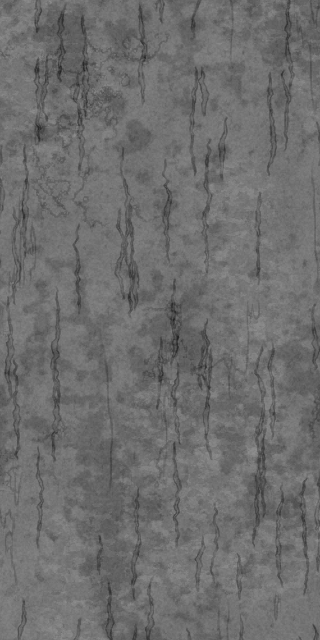
This texture is drawn by a WebGL 2 fragment shader. Its source:

```glsl
#version 300 es
precision highp float;
// Weathered grey stone: ragged dark and light patches from layered noise,
// with pale flecks, fine grain, thin upright veins and tapered cracks
// that are scattered one per cell over several grids.

uniform vec2 u_resolution;
out vec4 fragColor;

const float DARK_TONE = 0.388;
const float LIGHT_TONE = 0.461;
const float PATCH_EDGE = 0.13;
const float MOTTLE_AMOUNT = 1.0;
const float CLOUD_AMOUNT = 0.09;
const float FLECK_AMOUNT = 0.042;
const float PIT_AMOUNT = 0.035;
const float GRAIN_AMOUNT = 0.085;
const float VEIN_WIDTH = 0.0022;
const float VEIN_DEPTH = 0.075;
const int CRACK_LAYERS = 3;
const vec2 CRACK_CELL = vec2(0.19, 0.44);
const float CRACK_HALF_WIDTH = 0.0095;
const float CRACK_RIM = 0.0028;
const float CRACK_DEPTH = 0.045;
const float RIM_DEPTH = 0.085;

// Integer hash giving two values in 0..1
vec2 hash2(vec2 cell) {
    uvec2 v = uvec2(ivec2(cell)) * 1664525u + 1013904223u;
    v.x += v.y * 1664525u;
    v.y += v.x * 1664525u;
    v ^= v >> 16u;
    v.x += v.y * 1664525u;
    v.y += v.x * 1664525u;
    v ^= v >> 16u;
    return vec2(v & 65535u) / 65535.0;
}

float noise(vec2 p) {
    vec2 i = floor(p), f = fract(p);
    f = f * f * (3.0 - 2.0 * f);
    float low = mix(hash2(i).x, hash2(i + vec2(1, 0)).x, f.x);
    float high = mix(hash2(i + vec2(0, 1)).x, hash2(i + vec2(1, 1)).x, f.x);
    return mix(low, high, f.y);
}

float fbm(vec2 p) {
    float sum = 0.0, amp = 0.5;
    for (int i = 0; i < 5; i++) {
        sum += amp * noise(p);
        p = p * 2.03 + vec2(17.3, 9.1);
        amp *= 0.53;
    }
    return sum;
}

// Thin line along the middle contour of a noise field
float vein(vec2 q, float pixel) {
    float field = fbm(q) - 0.5;
    float dist = abs(field) / max(fwidth(field), 0.0001) * pixel;
    return 1.0 - smoothstep(VEIN_WIDTH - pixel * 0.5, VEIN_WIDTH + pixel, dist);
}

// Body (x) and rim (y) of the tapered upright cracks in one grid
vec2 cracks(vec2 p, float seed, float pixel) {
    vec2 result = vec2(0.0);
    vec2 grid = p / CRACK_CELL + hash2(vec2(seed, 71.0));
    for (int dx = -1; dx <= 1; dx++) {
        vec2 cell = floor(grid) + vec2(dx, 0);
        vec2 id = cell + seed * 57.0;
        vec2 place = hash2(id), shape = hash2(id + 203.0);
        float halfLen = mix(0.14, 0.46, shape.x);
        vec2 local = grid - cell - vec2(0.5, mix(halfLen, 1.0 - halfLen, place.y));
        local.x -= (place.x - 0.5) * 0.9;
        float along = local.y / halfLen;
        float taper = max(1.0 - along * along, 0.0);
        float wander = (noise(vec2(id.x * 7.3, p.y * 13.0)) - 0.5) * 0.026
                     + (noise(vec2(id.x * 3.1, p.y * 55.0)) - 0.5) * 0.010;
        float swell = 0.15 + 0.85 * noise(vec2(id.y * 5.7, p.y * 24.0));
        float width = CRACK_HALF_WIDTH * taper * swell;
        float dist = abs(local.x * CRACK_CELL.x + wander
                   + (noise(p * 95.0) - 0.5) * 0.005) - width;
        float present = step(0.42, shape.y) * smoothstep(0.0, 0.15, taper);
        float body = 1.0 - smoothstep(-pixel, pixel, dist);
        float rim = 1.0 - smoothstep(CRACK_RIM * 0.4, CRACK_RIM * 0.4 + pixel, abs(dist));
        result = max(result, present * vec2(body, rim));
    }
    return result;
}

void main() {
    vec2 p = gl_FragCoord.xy / u_resolution.x;
    float pixel = 1.0 / u_resolution.x;

    // Broad upright patches broken up by finer mottling
    float broad = fbm(p * vec2(3.4, 1.7) + 4.7) - 0.5;
    float streak = fbm(p * vec2(15.0, 2.2) + 31.0) - 0.5;
    float mottle = fbm(p * vec2(24.0, 28.0) + 12.0) - 0.5;
    float patches = broad * 1.3 + streak * 0.45 + mottle * MOTTLE_AMOUNT + 0.015;
    float tone = mix(DARK_TONE, LIGHT_TONE, smoothstep(-PATCH_EDGE, PATCH_EDGE, patches));
    tone += CLOUD_AMOUNT * (fbm(p * vec2(9.0, 12.0) + 80.0) - 0.5);

    // Pale flat flecks and small dark pits
    float zone = smoothstep(0.35, 0.65, noise(p * vec2(4.0, 3.0) + 50.0));
    float fleck = fbm(p * vec2(33.0, 52.0) + 140.0);
    tone += FLECK_AMOUNT * zone * smoothstep(0.55, 0.62, fleck);
    tone -= PIT_AMOUNT * smoothstep(0.64, 0.74, fbm(p * vec2(60.0, 48.0) + 220.0));

    // Fine grain
    float grain = 0.55 * noise(p * 250.0) + 0.45 * noise(p * 125.0 + 90.0) - 0.5;
    tone += GRAIN_AMOUNT * grain;

    // Upright veins, and rarer squiggles running in all directions
    float veinZone = smoothstep(0.48, 0.66, noise(p * vec2(7.0, 3.2) + 19.0));
    float knotZone = smoothstep(0.74, 0.84, noise(p * vec2(6.0, 6.0) + 66.0));
    float lines = max(vein(p * vec2(7.5, 1.3) + 8.0, pixel) * veinZone,
                      vein(p * vec2(13.0, 12.0) + 44.0, pixel) * knotZone);
    tone -= VEIN_DEPTH * lines;

    // Cracks with a darker rim
    vec2 crack = vec2(0.0);
    for (int i = 0; i < CRACK_LAYERS; i++) crack = max(crack, cracks(p, float(i + 3), pixel));
    float rough = 0.5 + noise(p * vec2(110.0, 60.0));
    tone -= (CRACK_DEPTH * crack.x + RIM_DEPTH * crack.y) * rough;

    fragColor = vec4(vec3(clamp(tone, 0.0, 1.0)), 1.0);
}
```
